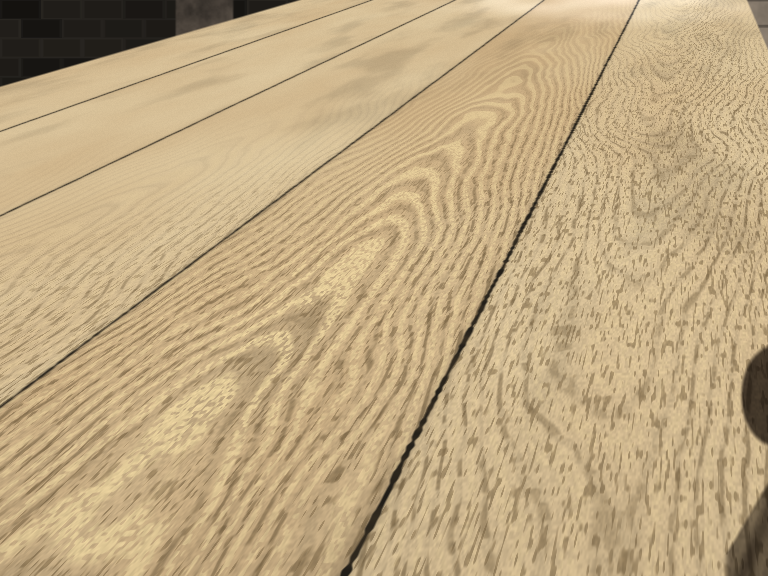
This texture is drawn by a WebGL 2 fragment shader. Its source:

```glsl
#version 300 es
precision highp float;
// Five pale oak boards running to a vanishing point beyond the upper right.
// A perspective map gives board and depth coordinates; warped growth rings,
// dashed pore lines, ragged seams and cast shadows are layered over it.
uniform vec2 u_resolution;
out vec4 fragColor;

float hash(vec2 p) {
    vec3 h = fract(vec3(p.xyx) * 0.1031);
    h += dot(h, h.yzx + 33.33);
    return fract((h.x + h.y) * h.z);
}

float noise(vec2 p) {
    vec2 i = floor(p), f = fract(p);
    f = f * f * (3.0 - 2.0 * f);
    return mix(mix(hash(i), hash(i + vec2(1, 0)), f.x),
               mix(hash(i + vec2(0, 1)), hash(i + vec2(1, 1)), f.x), f.y);
}

float fbm(vec2 p) {
    float sum = 0.0, gain = 0.5;
    for (int i = 0; i < 4; i++) {
        sum += gain * noise(p);
        p = p * 2.03 + 17.0;
        gain *= 0.5;
    }
    return sum;
}

// Wood colour: across runs 0..1 over one board, depth runs along it.
vec3 oak(float id, float across, float depth, float pixel) {
    vec2 shift = vec2(id * 19.0 + 100.0, id * 7.0 + 60.0);
    float figured = float(id == -1.0);
    float rightmost = float(id == 0.0);
    float centre = mix(0.35 + 0.3 * hash(shift), 0.4, rightmost);
    centre = mix(centre, 0.47, figured);

    // Cathedral rings: rounded arches that straighten towards the sides
    float side = across - centre + 0.14 * (noise(vec2(depth * 1.7, id + 40.0)) - 0.5);
    float ring = depth * mix(1.0, -1.0, rightmost) + 7.0 * sqrt(side * side + 0.02);
    ring += 0.55 * noise(vec2(across * 6.0, depth * 3.0) + shift);
    ring += 0.09 * noise(vec2(across * 22.0, depth * 12.0) + shift);
    float phase = fract(ring * 3.4);
    float heart = exp(-22.0 * side * side);
    float band = smoothstep(0.5 - 0.1 * heart, 0.62, phase) * (1.0 - smoothstep(0.84, 0.98, phase));
    float ringFade = 1.0 - smoothstep(0.007, 0.02, pixel);
    float poreFade = 1.0 - smoothstep(0.0045, 0.013, pixel);

    // Board tone with broad wear
    float wear = fbm(vec2(across * 2.5, depth * 1.3) + shift);
    float pale = mix(0.55, 0.12, figured) + 0.8 * (wear - 0.47);
    vec3 color = mix(vec3(0.765, 0.655, 0.495), vec3(0.85, 0.775, 0.625), clamp(pale, 0.0, 1.0));
    color *= 1.0 - 0.1 * smoothstep(0.45, 0.8, fbm(vec2(across * 4.0, depth * 1.6) + shift + 31.0));

    // Cream early wood, broken into grains
    float grains = smoothstep(0.25, 0.55, noise(vec2(across * 170.0, depth * 90.0) + shift));
    float cream = band * mix(0.25, 0.5 + 0.4 * heart, figured) * mix(0.8, grains, poreFade);
    color = mix(color, vec3(0.89, 0.8, 0.6), cream * ringFade);

    // Broken dark lines that follow the rings
    float line = smoothstep(0.1, 0.22, phase) * (1.0 - smoothstep(0.3, 0.46, phase));
    float breaks = smoothstep(0.4, 0.65, noise(vec2(across * 60.0, depth * 30.0) + shift));
    color = mix(color, vec3(0.44, 0.36, 0.24), 0.5 * line * breaks * poreFade * (1.0 - 0.6 * heart));
    color *= 1.0 - 0.05 * line * ringFade;

    // Fine loose pores and the tooth of the brushed surface
    float pore = smoothstep(0.6, 0.85, noise(vec2(across * 200.0, depth * 38.0) + shift));
    color = mix(color, vec3(0.44, 0.36, 0.24), 0.5 * pore * poreFade * (1.0 - band * figured));
    float tooth = noise(vec2(across * 260.0, depth * 120.0) + shift) - 0.5;
    return color * (1.0 + 0.12 * tooth * (0.3 + 0.7 * poreFade));
}

void main() {
    // Height units, with q measured down from the top
    vec2 q = gl_FragCoord.xy / u_resolution.y;
    q.y = 1.0 - q.y;
    float soft = 1.5 / u_resolution.y;

    // Perspective: seams fall on whole numbers of board
    float nearness = q.y + 0.2 + 0.04 * (q.x - 1.212);
    float board = ((q.x - 1.212) / nearness + 0.522) / 0.89;
    float depth = 1.4 / nearness;
    float pixel = fwidth(board);
    // The outermost boards keep their identity up to their outer edges
    float id = clamp(floor(board), -4.0, 0.0);
    vec3 color = oak(id, board - id, depth, pixel);

    // Ragged dark seams, the rightmost one widest
    float seam = clamp(round(board), -3.0, 0.0);
    float halfWidth = mix(0.0035, 0.006, float(seam == 0.0));
    halfWidth *= 0.5 + noise(vec2(depth * 75.0, seam + 9.0));
    float gap = abs(board - seam + 0.003 * (noise(vec2(depth * 14.0, seam + 50.0)) - 0.5));
    color *= 1.0 - 0.2 * exp(-gap * 90.0);
    vec3 seamColor = mix(vec3(0.12, 0.11, 0.09), vec3(0.28, 0.23, 0.16), noise(vec2(depth * 60.0, seam)) * 0.5);
    color = mix(seamColor, color, smoothstep(-pixel, pixel, gap - halfWidth));

    // Sunlit sheen at the far end and a little falloff near the viewer
    vec2 glare = (q - vec2(1.06, 0.0)) / vec2(0.2, 0.03);
    color += vec3(0.2, 0.22, 0.26) * exp(-dot(glare, glare)) * (0.5 + noise(q * vec2(14.0, 60.0)));
    color *= 1.03 - 0.04 * smoothstep(0.5, 1.0, q.y);

    // Round shadow and slanting shadow at the right edge
    float disc = length((q - vec2(1.348, 0.687)) * vec2(1.45, 1.0)) - 0.088;
    float slant = max(1.262 + 0.45 * max(0.955 - q.y, 0.0) - q.x, 0.84 + (1.333 - q.x) * 1.7 - q.y);
    float streak = 0.65 + 0.35 * noise(vec2(q.x * 45.0 + q.y * 18.0, q.y * 9.0));
    float shade = max(1.0 - smoothstep(-0.006, 0.006, disc),
                      (1.0 - smoothstep(-0.008, 0.008, slant)) * streak);
    color = mix(color, color * vec3(0.32, 0.3, 0.29), shade);

    // Paving past the right edge
    float slab = abs(fract(q.y * 22.0) - 0.5);
    vec3 paving = vec3(0.56, 0.51, 0.45) * (0.8 + 0.3 * fbm(q * 40.0));
    paving *= 1.0 - 0.3 * smoothstep(0.42, 0.47, slab);
    color = mix(color, paving, smoothstep(-pixel, pixel, board - 1.055));

    // Dim brick wall past the left edge, with one lighter patch
    vec2 brick = q * vec2(14.0, 30.0);
    brick.x += 0.5 * mod(floor(brick.y), 2.0);
    vec2 joint = abs(fract(brick) - 0.5);
    vec3 wall = vec3(0.11, 0.1, 0.085) * (0.7 + 0.5 * hash(floor(brick)));
    wall += 0.025 * smoothstep(0.42, 0.47, max(joint.x, joint.y));
    float patchMask = smoothstep(soft, -soft, abs(q.x - 0.355) - 0.05);
    wall = mix(wall, vec3(0.28, 0.25, 0.22) * (0.6 + 0.8 * fbm(q * 45.0)), patchMask);
    color = mix(wall, color, smoothstep(-pixel, pixel, board + 3.92));

    fragColor = vec4(clamp(color, 0.0, 1.0), 1.0);
}
```
